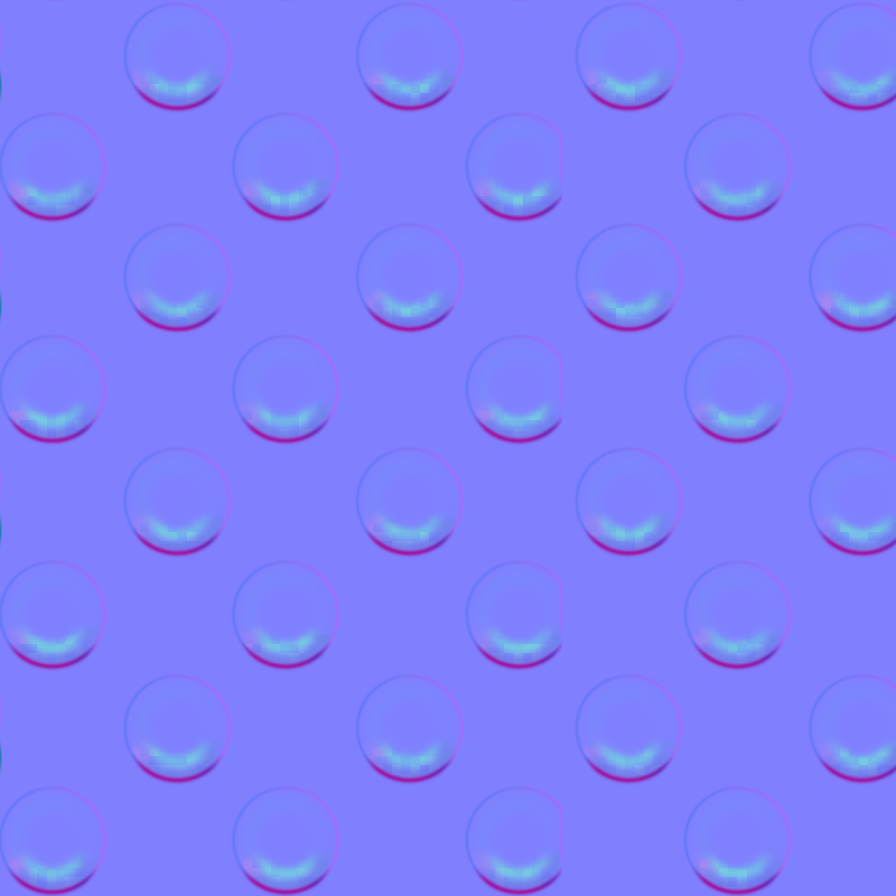
Reproduce this texture map procedurally as a WebGL 2 fragment shader.

```glsl
#version 300 es
precision highp float;

uniform vec2 u_resolution;
out vec4 fragColor;

// Layout, in canvas widths
const int ROWS = 8;
const int COLUMNS = 4;
const float COLUMN_PITCH = 0.2552;
const float ROW_PITCH = 0.125;
const float FIRST_ROW = 0.0625;
const vec2 ROW_START = vec2(0.1979, 0.0586);
const vec4 EVEN_NUDGE = vec4(0.0, 0.0040, -0.0065, -0.0010);
const vec4 ODD_NUDGE = vec4(0.0, 0.0052, 0.0104, -0.0010);
const float ROW_LIFT = 0.0039;

// Stud profile
const float RIM_RADIUS = 0.0583;
const float RIM_WIDTH = 0.0019;
const float LOWER_RIM_WIDTH = 0.0030;
const float GLOW_RADIUS = 0.0375;
const float GLOW_WIDTH = 0.0075;
const float SHOULDER_RADIUS = 0.0400;
const float SHOULDER_WIDTH = 0.0105;
const float CUT_X = 0.0469;
const float PATCH_GRID = 96.0;

// Encoded slope colours
const vec3 FLAT = vec3(0.500, 0.500, 1.000);
const vec3 SHOULDER = vec3(0.470, 0.555, 0.985);
const vec3 RIM_LEFT = vec3(0.350, 0.460, 0.970);
const vec3 RIM_RIGHT = vec3(0.680, 0.400, 0.950);
const vec3 LOWER_LEFT = vec3(0.620, 0.090, 0.630);
const vec3 LOWER_RIGHT = vec3(0.370, 0.200, 0.730);
const vec3 GLOW = vec3(0.450, 0.770, 0.890);
const vec3 VALLEY = vec3(0.430, 0.490, 0.900);
const vec3 LAVENDER = vec3(0.660, 0.520, 0.950);
const vec3 STEEL = vec3(0.400, 0.520, 0.890);
const vec3 TEAL = vec3(0.100, 0.500, 0.660);

float hash(vec2 cell) {
    vec3 q = fract(cell.xyx * vec3(0.1031, 0.1030, 0.0973));
    q += dot(q, q.yzx + 33.33);
    return fract((q.x + q.y) * q.z);
}

// Soft band centred on zero
float band(float x, float width) {
    float t = x / width;
    return exp(-t * t);
}

vec2 studCentre(int row, int column) {
    bool odd = (row & 1) == 1;
    float nudge = odd ? ODD_NUDGE[column] : EVEN_NUDGE[column];
    float start = odd ? ROW_START.y : ROW_START.x;
    float lift = ROW_LIFT * max(sin(float(row) * 0.5236), 0.0);
    return vec2(start + COLUMN_PITCH * float(column) + nudge,
                1.0 - FIRST_ROW - ROW_PITCH * float(row) + lift);
}

vec3 shadeStud(vec2 d, float grain, bool isCut, float pixel) {
    float r = length(d);
    vec2 n = d / max(r, 0.0001);
    float inside = 1.0 - smoothstep(RIM_RADIUS - 0.001, RIM_RADIUS + 0.001, r);
    float below = smoothstep(0.45, 0.85, -n.y);
    float rough = grain - 0.5;
    vec3 c = FLAT;

    // Broad shoulder, glow and dip beneath it
    float shoulder = band(r - SHOULDER_RADIUS, SHOULDER_WIDTH);
    c = mix(c, SHOULDER, shoulder * (0.48 - 0.3 * n.x * step(0.0, n.x)));
    c = mix(c, VALLEY, band(r - 0.051, 0.005) * below * 0.75);
    float glow = band(r - GLOW_RADIUS, GLOW_WIDTH) * smoothstep(0.25, 0.95, -n.y);
    c = mix(c, GLOW, clamp(glow * (0.9 + 0.3 * rough), 0.0, 1.0));

    // Blocky patches at the lower flanks
    float leftPatch = band(length(d - vec2(-0.040, -0.029)), 0.012);
    float rightPatch = band(length(d - vec2(0.041, -0.028)), 0.012);
    c = mix(c, LAVENDER, leftPatch * (0.2 + 0.7 * grain));
    c = mix(c, STEEL, rightPatch * (0.1 + 0.6 * grain));
    c = mix(FLAT, c, max(inside, 0.35 * (leftPatch + rightPatch)));
    c += rough * vec3(0.04, 0.06, -0.02) * band(r - 0.045, 0.014) * below;

    // Thin rim, heavier and darker underneath
    vec3 side = mix(RIM_LEFT, RIM_RIGHT, smoothstep(-0.9, 0.9, n.x));
    vec3 lower = mix(LOWER_LEFT, LOWER_RIGHT, smoothstep(0.1, 0.8, n.x));
    float width = max(mix(RIM_WIDTH, LOWER_RIM_WIDTH, below), 0.7 * pixel);
    float strength = mix(0.68, 1.0, below);
    c = mix(c, mix(side, lower, below), band(r - RIM_RADIUS, width) * strength);

    // Straight trimmed side
    if (isCut) {
        float seam = band(d.x - CUT_X, 0.0016) * smoothstep(-0.030, -0.010, d.y)
                   * (1.0 - smoothstep(0.030, 0.038, d.y));
        c = mix(c, FLAT, smoothstep(CUT_X, CUT_X + 0.0015, d.x));
        c = mix(c, RIM_RIGHT, seam * 0.65);
    }
    return c;
}

void main() {
    vec2 p = gl_FragCoord.xy / u_resolution;
    float pixel = 1.0 / min(u_resolution.x, u_resolution.y);
    vec2 nearest = vec2(9.0);
    bool isCut = false;
    float sliver = 0.0;
    float pinkSliver = 0.0;

    // Find the closest stud, with vertical wrap
    for (int row = 0; row < ROWS; row++) {
        for (int column = 0; column < COLUMNS; column++) {
            vec2 d = p - studCentre(row, column);
            d.y -= floor(d.y + 0.5);
            if (dot(d, d) < dot(nearest, nearest)) {
                nearest = d;
                isCut = (row & 1) == 1 && column == 2;
            }
            if ((row & 1) == 0 && column == 3) {
                sliver += band(d.y + 0.033, 0.013);
                pinkSliver += band(d.y - 0.020, 0.016);
            }
        }
    }
    vec3 c = shadeStud(nearest, hash(floor(p * PATCH_GRID)), isCut, pixel);

    // Remnant of the last column on the left border
    float border = 1.0 - smoothstep(0.0008, 0.0026, p.x);
    c = mix(c, TEAL, border * sliver * 0.9);
    c = mix(c, RIM_RIGHT, border * pinkSliver * 0.5);
    fragColor = vec4(clamp(c, 0.0, 1.0), 1.0);
}
```
